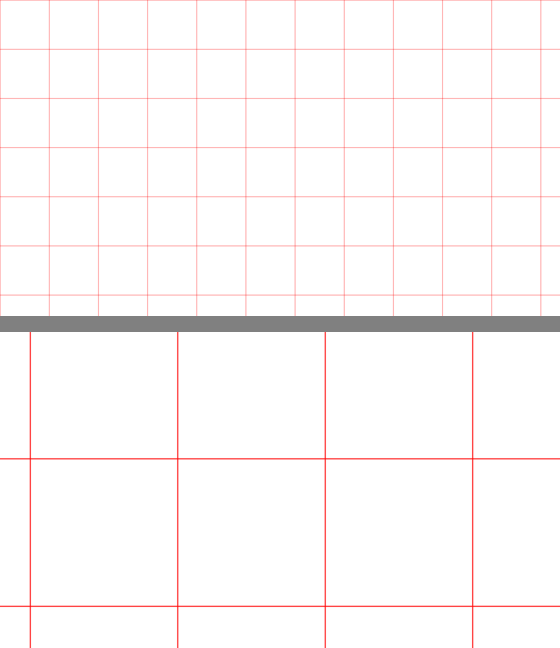
Top: the whole. Bottom: its middle third, enlarged.
This pattern is drawn by a Shadertoy shader. Its source:

```glsl
// Square graph-paper grid: hairline red rules on white, anchored at the top left.
// Each axis folds to its nearest rule, whose coverage is integrated over a
// soft pixel filter so that lines thinner than a pixel keep an even weight.

const float PI = 3.14159;
const float PITCH = 7.0 / 45.0;          // cell size, in canvas heights
const float LINE_WIDTH = 1.0 / 1080.0;   // rule width, in canvas heights
const float FILTER_RADIUS = 1.15;        // in pixels
const vec3 PAPER = vec3(1.0);
const vec3 INK = vec3(1.0, 0.0, 0.0);

// Integral of a raised-cosine filter, rising from 0 to 1 over [-1, 1]
vec2 filterIntegral(vec2 t) {
    t = clamp(t, -1.0, 1.0);
    return 0.5 + 0.5 * t + sin(PI * t) / (2.0 * PI);
}

// Ink coverage of the vertical (x) and horizontal (y) rules
vec2 ruleCoverage(vec2 p, float pixel) {
    float halfWidth = 0.5 * LINE_WIDTH;
    vec2 offset = mod(p - halfWidth + 0.5 * PITCH, PITCH) - 0.5 * PITCH;
    float radius = FILTER_RADIUS * pixel;
    vec2 coverage = filterIntegral((offset + halfWidth) / radius)
                  - filterIntegral((offset - halfWidth) / radius);
    return min(coverage * FILTER_RADIUS, 1.0);
}

void mainImage(out vec4 fragColor, in vec2 fragCoord) {
    // Canvas heights, measured from the top-left corner
    float pixel = 1.0 / iResolution.y;
    vec2 p = vec2(fragCoord.x, iResolution.y - fragCoord.y) * pixel;

    // Union of both sets of rules
    vec2 rules = ruleCoverage(p, pixel);
    float ink = 1.0 - (1.0 - rules.x) * (1.0 - rules.y);

    fragColor = vec4(mix(PAPER, INK, ink), 1.0);
}
```
